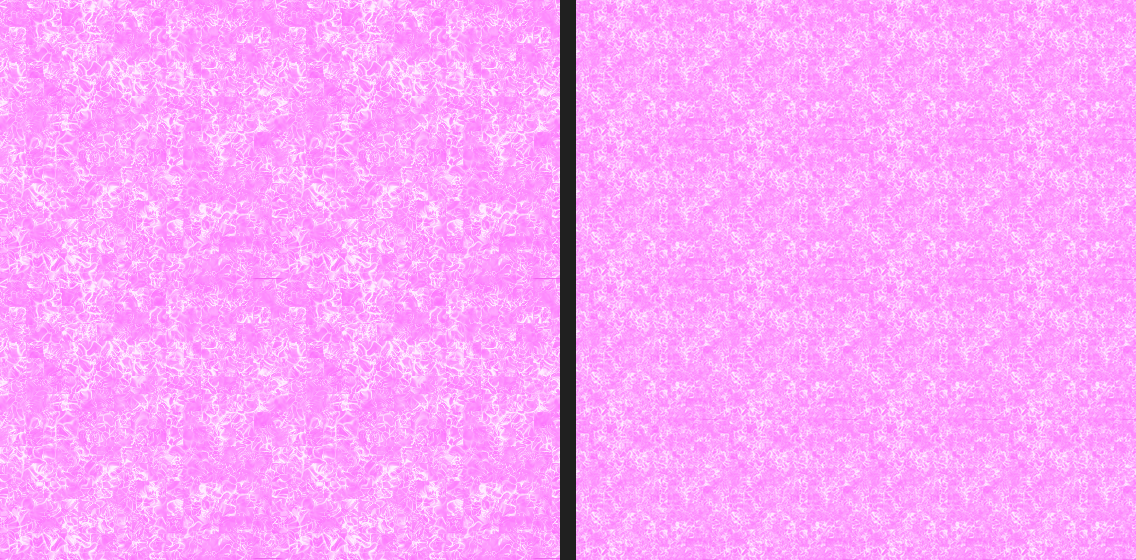
Left: one tile. Right: repeated 2 by 2.
Reproduce this texture procedurally as a WebGL 2 fragment shader.

```glsl
#version 300 es
precision highp float;

uniform vec2 u_resolution;
out vec4 fragColor;

const float REPEATS = 2.0;            // whole repeats across and down
const float PATCHES = 16.0;           // square patches per repeat
const float PATCH_SHARE = 0.42;       // share of patches with their own veins
const float PATCH_SOFTNESS = 0.05;    // edge blend, in patch widths
const float PATCH_TONE = 0.16;        // brightness spread between patches
const float CURL = 0.026;             // vein bending, in repeat widths
const float VEIN_WIDTH = 0.27;        // in cell widths
const vec3 VEIN_CELLS = vec3(25.0, 43.0, 76.0);
const vec3 VEIN_STRENGTH = vec3(0.62, 0.56, 0.46);
const vec2 STREAK_CENTER = vec2(0.955, 0.005);
const vec2 STREAK_SIZE = vec2(0.055, 0.0022);
const vec3 DEEP_PINK = vec3(0.99, 0.46, 0.99);
const vec3 PALE_PINK = vec3(1.0, 0.93, 1.0);
const vec3 STREAK_PINK = vec3(0.92, 0.34, 0.92);
const float TAU = 6.2831853;

vec2 hash2(vec2 cell, float seed) {
    vec3 q = fract(cell.xyx * vec3(0.1031, 0.1030, 0.0973) + seed * 0.137);
    q += dot(q, q.yzx + 33.33);
    return fract((q.xx + q.yz) * q.zy);
}

// Value noise that wraps after n cells
float cloud(vec2 p, float n, float seed) {
    vec2 g = p * n, c = floor(g), f = g - c;
    f = f * f * (3.0 - 2.0 * f);
    float a = hash2(mod(c, n), seed).x;
    float b = hash2(mod(c + vec2(1, 0), n), seed).x;
    float d = hash2(mod(c + vec2(0, 1), n), seed).x;
    float e = hash2(mod(c + vec2(1, 1), n), seed).x;
    return mix(mix(a, b, f.x), mix(d, e, f.x), f.y);
}

// Bright borders of wrapping cellular noise
float vein(vec2 p, float n, float seed) {
    vec2 g = p * n, c = floor(g), f = g - c;
    float near = 8.0, next = 8.0;
    for (int y = -1; y <= 1; y++) {
        for (int x = -1; x <= 1; x++) {
            vec2 o = vec2(x, y);
            float d = length(o + hash2(mod(c + o, n), seed) - f);
            next = min(next, max(near, d));
            near = min(near, d);
        }
    }
    return 1.0 - smoothstep(0.0, VEIN_WIDTH, next - near);
}

// Paleness of the stone: grain plus three sizes of broken, curled veins
float marble(vec2 p, float seed) {
    vec2 bend = vec2(cloud(p, 38.0, seed + 1.0), cloud(p, 38.0, seed + 2.0)) - 0.5;
    vec2 q = p + CURL * bend + 0.004 * sin(TAU * (vec2(13, 17) * p.yx + seed * 0.31));
    float tone = 0.20 * cloud(p, 62.0, seed + 3.0) + 0.20 * cloud(q, 118.0, seed + 4.0);
    tone += 0.12 * (cloud(p, 14.0, seed + 5.0) - 0.5);
    for (int i = 0; i < 3; i++) {
        float s = seed + 6.0 + 2.0 * float(i);
        float fade = smoothstep(0.25, 0.85, cloud(p, VEIN_CELLS[i] * 0.5 + 0.5 * mod(VEIN_CELLS[i], 2.0), s));
        tone += VEIN_STRENGTH[i] * fade * vein(q, VEIN_CELLS[i], s + 1.0);
    }
    return tone;
}

void main() {
    vec2 p = fract(gl_FragCoord.xy / u_resolution * REPEATS);

    // Patch grid, shifted half a patch so the border crosses patch centres
    vec2 g = p * PATCHES + 0.5;
    vec2 id = mod(floor(g), PATCHES);
    vec2 pick = hash2(id, 0.5);
    vec2 fromCenter = abs(fract(g) - 0.5);
    float inside = 0.5 - max(fromCenter.x, fromCenter.y);
    float patchMask = step(pick.x, PATCH_SHARE) * smoothstep(0.0, PATCH_SOFTNESS, inside);

    // Patches turn the veins and change their tone
    float patchSeed = 20.0 + floor(200.0 * pick.y);
    float patchTone = marble(p.yx, patchSeed) + PATCH_TONE * (hash2(id, 3.5).y - 0.5);
    float tone = mix(marble(p, 0.0), patchTone, patchMask);
    vec3 color = mix(DEEP_PINK, PALE_PINK, clamp(tone, 0.0, 1.0));

    // One thin dark streak per repeat
    vec2 s = abs(fract(p - STREAK_CENTER + 0.5) - 0.5) / STREAK_SIZE;
    float streak = (1.0 - smoothstep(0.7, 1.1, s.x)) * (1.0 - smoothstep(0.4, 1.6, s.y));
    color = mix(color, STREAK_PINK, 0.75 * streak);

    fragColor = vec4(color, 1.0);
}
```
